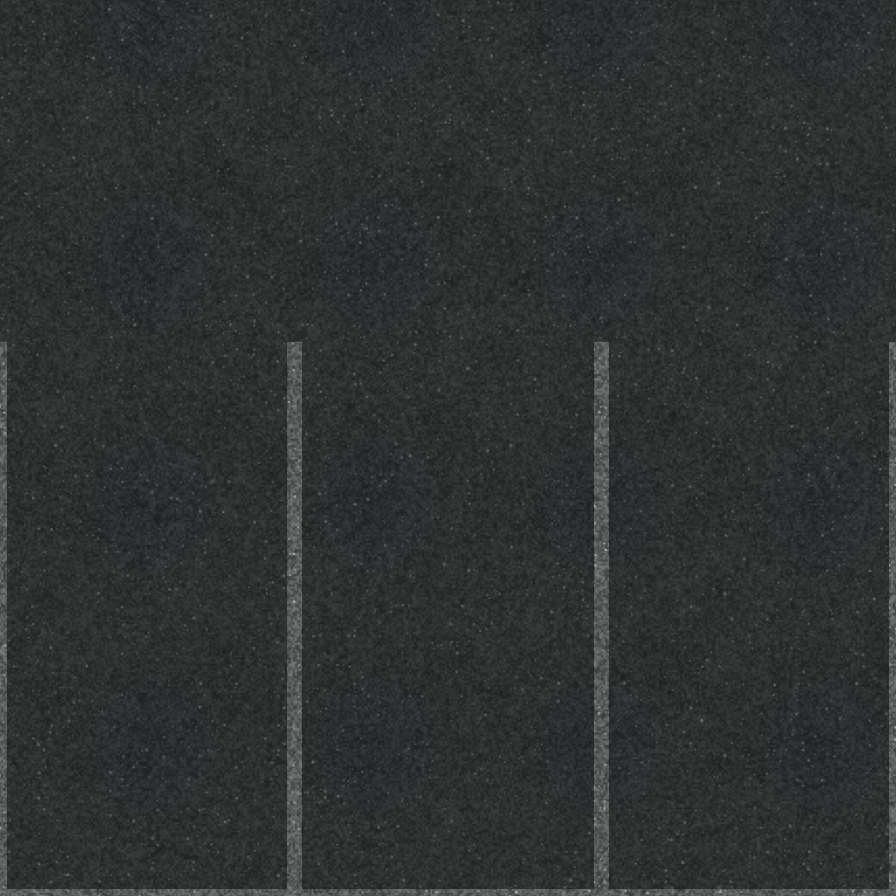
Reproduce this texture procedurally as a Shadertoy shader.

```glsl
// Dark asphalt with worn parking-bay lines: a repeating soft mottling,
// fine value-noise grain and scattered bright stone chips form the ground;
// box-shaped distance masks lay grainy grey paint over it.

const float TAU = 6.2831853;
const vec2 TILE = vec2(0.25, 0.27);        // repeat of the asphalt mottling
const vec2 DARK_SPOT = vec2(0.169, 0.167); // centre of one dark patch
const float BAY_TOP = 0.6185;
const float LINE_OFFSET = 0.1712;          // inner lines, from the middle
const float LINE_HALF_WIDTH = 0.0083;

float hash(vec2 p) {
    vec3 q = fract(vec3(p.xyx) * 0.1031);
    q += dot(q, q.yzx + 33.33);
    return fract((q.x + q.y) * q.z);
}

// Value noise that repeats after the given number of cells.
float tiledNoise(vec2 p, vec2 period) {
    vec2 cell = floor(p);
    vec2 f = fract(p);
    f = f * f * (3.0 - 2.0 * f);
    vec2 a = mod(cell, period);
    vec2 b = mod(cell + 1.0, period);
    return mix(mix(hash(a), hash(vec2(b.x, a.y)), f.x),
               mix(hash(vec2(a.x, b.y)), hash(b), f.x), f.y);
}

// Broad stains, centred on zero.
float mottling(vec2 uv) {
    vec2 t = uv / TILE;
    float sum = 0.0;
    float weight = 0.5;
    float cells = 5.0;
    for (int i = 0; i < 4; i++) {
        sum += weight * (tiledNoise(t * cells, vec2(cells)) - 0.5);
        weight *= 0.7;
        cells *= 2.0;
    }
    return sum;
}

// Fine grain of two sizes, centred on zero.
float grain(vec2 uv) {
    float fine = tiledNoise(uv * 430.0, vec2(430.0));
    float coarse = tiledNoise(uv * 210.0 + 17.0, vec2(210.0));
    return 0.65 * fine + 0.35 * coarse - 0.5;
}

// Small round stones, one in a few of the cells.
float chips(vec2 uv, float cells, float density, float pixel) {
    vec2 p = uv * cells;
    vec2 cell = floor(p);
    vec2 centre = 0.3 + 0.4 * vec2(hash(cell + 3.1), hash(cell + 71.7));
    float radius = mix(0.12, 0.28, hash(cell + 29.3));
    float edge = pixel * cells * 0.7;
    float disc = 1.0 - smoothstep(radius - edge, radius + edge,
                                 length(fract(p) - centre));
    float present = step(1.0 - density, hash(cell + 151.0));
    return disc * present * mix(0.4, 1.0, hash(cell + 211.0));
}

float band(float dist, float halfWidth, float pixel) {
    return 1.0 - smoothstep(-0.5 * pixel, 0.5 * pixel, dist - halfWidth);
}

// Two inner lines, two lines cut by the sides, and one along the bottom.
float paintMask(vec2 uv, float pixel) {
    float fromMiddle = abs(uv.x - 0.5);
    float inner = band(abs(fromMiddle - LINE_OFFSET), LINE_HALF_WIDTH, pixel);
    float sides = band(0.5 - fromMiddle, 0.0078, pixel);
    float uprights = max(inner, sides) * band(uv.y, BAY_TOP, pixel);
    return max(uprights, band(uv.y, 0.0078, pixel));
}

vec3 asphalt(vec2 uv, float rough, float pixel) {
    vec2 wave = cos(TAU * (uv - DARK_SPOT) / TILE);
    float patchy = 0.25 * (1.0 + wave.x) * (1.0 + wave.y);
    vec3 color = mix(vec3(0.176, 0.186, 0.183), vec3(0.164, 0.171, 0.180), patchy);
    color += 0.030 * mottling(uv) + 0.125 * rough;
    float stones = chips(uv, 150.0, 0.07, pixel);
    stones += 0.7 * chips(uv + 0.37, 230.0, 0.09, pixel);
    return color + 0.17 * stones;
}

vec3 paint(vec2 uv, float rough, float pixel) {
    float wear = mottling(uv * 1.7 + 0.13);
    vec3 color = vec3(0.345, 0.352, 0.352) + 0.05 * wear + 0.30 * rough;
    return color + 0.30 * chips(uv + 0.61, 170.0, 0.14, pixel);
}

void mainImage(out vec4 fragColor, in vec2 fragCoord) {
    vec2 uv = fragCoord / iResolution.xy;
    float pixel = 1.0 / min(iResolution.x, iResolution.y);
    float rough = grain(uv);
    vec3 ground = asphalt(uv, rough, pixel);
    vec3 lines = paint(uv, rough, pixel);
    fragColor = vec4(mix(ground, lines, paintMask(uv, pixel)), 1.0);
}
```
